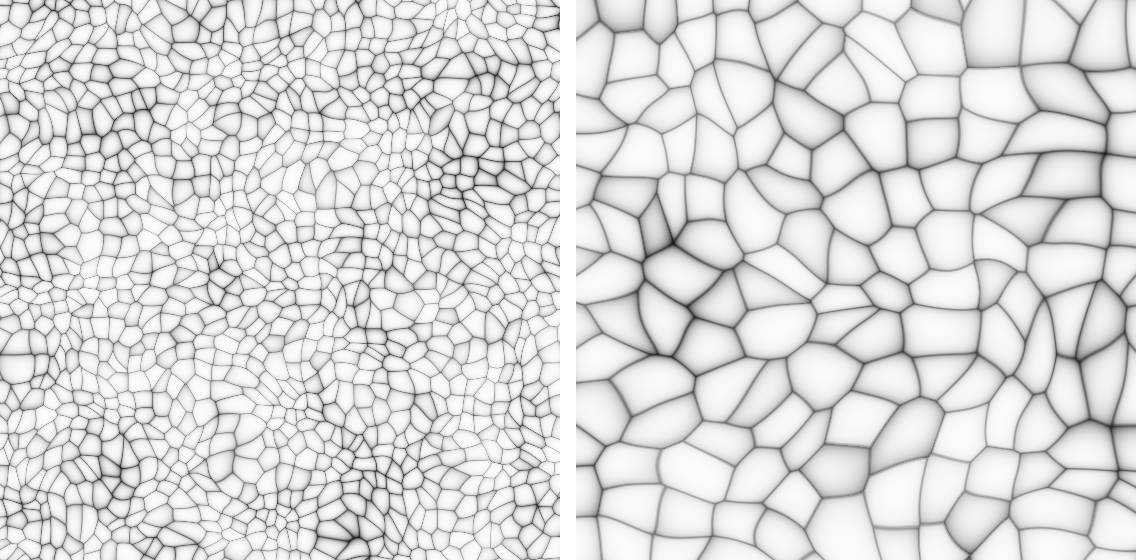
Left, the full canvas; right, a detail of the centre.
This texture is drawn by a WebGL 1 fragment shader. Its source:

```glsl
precision highp float;

uniform vec2 u_resolution;

const float CELLS_ACROSS = 33.0;
const float JITTER = 0.82;
const vec3 PEBBLE_WHITE = vec3(0.99);

float hash1(vec2 p) {
  vec3 q = fract(vec3(p.xyx) * 0.1031);
  q += dot(q, q.yzx + 33.33);
  return fract((q.x + q.y) * q.z);
}

vec2 hash2(vec2 p) {
  return vec2(hash1(p + 17.3), hash1(p + 71.9));
}

float valueNoise(vec2 p) {
  vec2 cell = floor(p);
  vec2 f = fract(p);
  f = f * f * (3.0 - 2.0 * f);
  float low = mix(hash1(cell), hash1(cell + vec2(1.0, 0.0)), f.x);
  float high = mix(hash1(cell + vec2(0.0, 1.0)), hash1(cell + 1.0), f.x);
  return mix(low, high, f.y);
}

// Bends space so the cells are squeezed and stretched in places
vec2 warp(vec2 p, float frequency, float amount) {
  vec2 q = p * frequency;
  return p + amount * (vec2(valueNoise(q + 5.7), valueNoise(q + 43.1)) - 0.5);
}

vec2 seedPoint(vec2 cell) {
  return cell + 0.5 + JITTER * (hash2(cell) - 0.5);
}

vec2 nearestCell(vec2 p) {
  vec2 home = floor(p);
  vec2 nearest = home;
  float best = 100.0;
  for (int y = -2; y <= 2; y++) {
    for (int x = -2; x <= 2; x++) {
      vec2 cell = home + vec2(float(x), float(y));
      vec2 away = seedPoint(cell) - p;
      float d = dot(away, away);
      if (d < best) {
        best = d;
        nearest = cell;
      }
    }
  }
  return nearest;
}

// Adds the shadow cast by every neighbour, so corners grow round and dark
float occlusion(vec2 p, vec2 cell, float depth) {
  vec2 seed = seedPoint(cell);
  float height = hash1(cell + 131.0);
  float shadow = 0.0;
  float border = 10.0;
  for (int y = -2; y <= 2; y++) {
    for (int x = -2; x <= 2; x++) {
      vec2 other = cell + vec2(float(x), float(y));
      vec2 otherSeed = seedPoint(other);
      vec2 span = otherSeed - seed;
      if (dot(span, span) > 0.0001) {
        float d = max(dot(0.5 * (seed + otherSeed) - p, normalize(span)), 0.0);
        float rise = max(hash1(other + 131.0) - height, 0.0);
        shadow += depth * (0.5 * exp(-d / 0.035) + 0.16 * exp(-d / 0.13));
        shadow += 0.25 * rise * exp(-d / 0.14);
        border = min(border, d);
      }
    }
  }
  float seam = 1.0 - smoothstep(0.005, 0.04, border);
  return shadow + 0.22 * seam;
}

void main() {
  vec2 uv = gl_FragCoord.xy / u_resolution.y;
  vec2 p = uv * CELLS_ACROSS + 9.0;

  // Some regions sink into deep creases, others stay nearly flat
  float crease = 0.65 * valueNoise(p * 0.5 + 80.0) + 0.35 * valueNoise(p * 0.19 + 21.0);
  float depth = 0.15 + 1.7 * crease * crease;

  vec2 bent = warp(warp(p, 0.3, 1.5), 0.85, 0.4);
  float shadow = occlusion(bent, nearestCell(bent), depth);
  gl_FragColor = vec4(PEBBLE_WHITE * exp(-shadow), 1.0);
}
```
